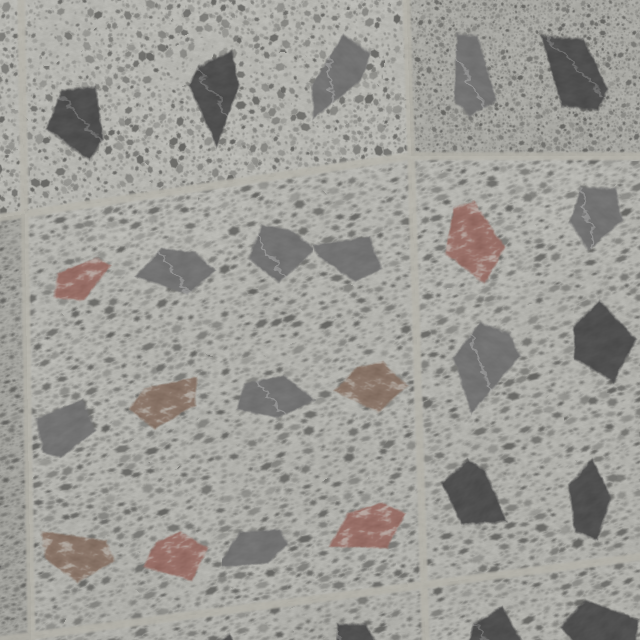
Give the GLSL for this texture, as a three.js fragment shader.

```glsl
#define GROUND vec3(0.725, 0.725, 0.705)
#define SPECK vec3(0.32, 0.32, 0.31)
#define JOINT vec3(0.71, 0.70, 0.66)
#define DARK_STONE vec3(0.31, 0.31, 0.31)
#define GREY_STONE vec3(0.45, 0.45, 0.45)
#define PINK_STONE vec3(0.60, 0.44, 0.41)
#define BROWN_STONE vec3(0.54, 0.46, 0.41)
#define SPECK_SCALE 62.0
#define SOFTNESS 0.0024
#define JOINT_WIDTH 0.007

varying vec2 vUv;

vec2 hash2(vec2 p) {
  vec2 s = vec2(dot(p, vec2(127.1, 311.7)), dot(p, vec2(269.5, 183.3)));
  return fract(sin(s) * 43758.55);
}

vec2 rotate(vec2 p, float a) {
  return vec2(cos(a) * p.x - sin(a) * p.y, sin(a) * p.x + cos(a) * p.y);
}

// Layered sines, roughly -1 to 1
float waves(vec2 p) {
  float sum = 0.0;
  float gain = 0.5;
  for (int i = 0; i < 4; i++) {
    p = rotate(p, 1.1) * 1.7 + 2.3;
    sum += gain * sin(p.x + sin(p.y * 1.3)) * sin(p.y + 0.7 * sin(p.x));
    gain *= 0.65;
  }
  return sum;
}

// Angular chips, one per cell, with random size and depth of tone
float specks(vec2 p, float density, float blur) {
  vec2 cell = floor(p);
  float tone = 0.0;
  for (int j = -1; j <= 1; j++) {
    for (int i = -1; i <= 1; i++) {
      vec2 id = cell + vec2(float(i), float(j));
      vec2 place = hash2(id);
      vec2 form = hash2(id + 57.3);
      vec2 pick = hash2(id + 91.7);
      vec2 q = rotate(p - id - 0.1 - 0.8 * place, 6.28 * form.x);
      float radius = mix(0.15, 0.44, form.y * form.y);
      float d = max(abs(q.x) * 0.8 + abs(q.y) * 0.6, abs(q.y) * 1.2) - radius;
      float chip = 1.0 - smoothstep(-blur, blur, d);
      tone = max(tone, chip * step(pick.x, density) * mix(0.3, 1.0, pick.y));
    }
  }
  return tone;
}

// Irregular five-sided outline in units of its own size
float polygon(vec2 q, vec2 seed) {
  float d = -1.0;
  for (int i = 0; i < 5; i++) {
    vec2 h = hash2(seed + float(i) * 7.3);
    float a = 1.2566 * (float(i) + 0.7 * h.x);
    d = max(d, dot(q, vec2(cos(a), sin(a))) - mix(0.48, 0.88, h.y));
  }
  return d;
}

vec3 stoneColor(vec2 q, vec2 kind, float wide) {
  float grain = waves(q * vec2(45.0, 80.0) + kind * 40.0);
  float vein = abs(dot(q, vec2(0.8, 0.6)) + 0.008 * grain + 0.03 * (kind.y - 0.5));
  vein = (1.0 - smoothstep(0.0005, 0.003, vein)) * step(0.4, kind.y);
  vec3 plain = mix(DARK_STONE, GREY_STONE, max(wide, step(0.65, kind.y)));
  plain += 0.025 * grain + 0.12 * vein;
  vec3 warm = mix(PINK_STONE, BROWN_STONE, step(0.65, kind.y));
  warm = mix(warm, GROUND, smoothstep(0.1, 0.8, grain) * 0.6) + 0.05 * grain;
  return mix(plain, warm, step(kind.x, mix(0.3, 0.5, wide)));
}

void main() {
  vec2 uv = vUv;

  // Slightly skewed joints split the floor into slabs
  float left = 0.049 - 0.016 * uv.y;
  float right = 0.665 - 0.03 * uv.y;
  float bottom = 0.13 * uv.x;
  float top = 0.66 + 0.15 * min(uv.x, 0.64);
  vec2 slab = vec2(step(left, uv.x) + step(right, uv.x),
                   step(bottom, uv.y) + step(top, uv.y));
  float upper = step(1.5, slab.y);
  float rightSide = step(1.5, slab.x);
  float wide = step(abs(slab.x - 1.0) + abs(slab.y - 1.0), 0.5);
  float fine = max(upper * rightSide, (1.0 - upper) * step(slab.x, 0.5));

  // Mottled cement
  float cloud = waves(uv * 5.0 + slab * 3.0);
  vec3 color = GROUND + 0.018 * cloud + 0.025 * (uv.y - 0.5) - 0.055 * fine;
  color -= 0.03 * (0.5 + waves(uv * vec2(95.0, 150.0)));

  // Coarse and fine specks, drawn out sideways in the lower slabs
  vec2 stretch = mix(vec2(0.72, 1.15), vec2(1.0), upper);
  vec2 p = vec2(uv.x, uv.y - 0.2 * uv.x * (1.0 - upper)) * stretch;
  float scale = SPECK_SCALE * mix(1.0, 1.55, fine);
  float density = 0.8 + cloud * mix(0.15, 0.6, upper * (1.0 - rightSide));
  float blur = SOFTNESS * mix(1.3, 0.8, upper);
  float coarse = specks(p * scale + slab * 17.0, density, blur * scale);
  float dust = specks(p * scale * 1.9 + slab * 31.0, density, blur * scale * 1.9);
  float tone = max(coarse * 0.8, dust * 0.42);

  // Joints
  vec2 gap = vec2(min(abs(uv.x - left), abs(uv.x - right)),
                  min(abs(uv.y - bottom), abs(uv.y - top)));
  float joint = 1.0 - smoothstep(0.4, 1.3, min(gap.x, gap.y) / JOINT_WIDTH);
  color = mix(color, SPECK, tone * (1.0 - 0.8 * joint));
  color = mix(color, JOINT, joint * 0.6);

  // One large stone per grid cell, laid out within each slab
  vec2 origin = vec2(mix(left, right, rightSide), mix(bottom, top, upper));
  vec2 pitch = vec2(mix(mix(0.2, 0.15, wide), 0.18, rightSide), mix(0.215, 0.28, upper));
  vec2 grid = (uv - origin) / pitch;
  vec2 seed = floor(grid) + slab * 13.0;
  vec2 kind = hash2(seed + 4.7);
  vec2 q = (fract(grid) - 0.5) * pitch - 0.03 * (hash2(seed) - 0.5);
  q = rotate(q, (kind.y - 0.5) * mix(1.3, 0.5, wide));
  vec2 size = mix(vec2(0.05, 0.076), vec2(0.063, 0.046), wide);
  float edge = polygon(q / size, seed) * min(size.x, size.y) + 0.0015 * waves(q * 90.0 + seed);
  float stone = 1.0 - smoothstep(-SOFTNESS, SOFTNESS, edge);
  color = mix(color, stoneColor(q, kind, wide), stone);

  gl_FragColor = vec4(color, 1.0);
}
```
